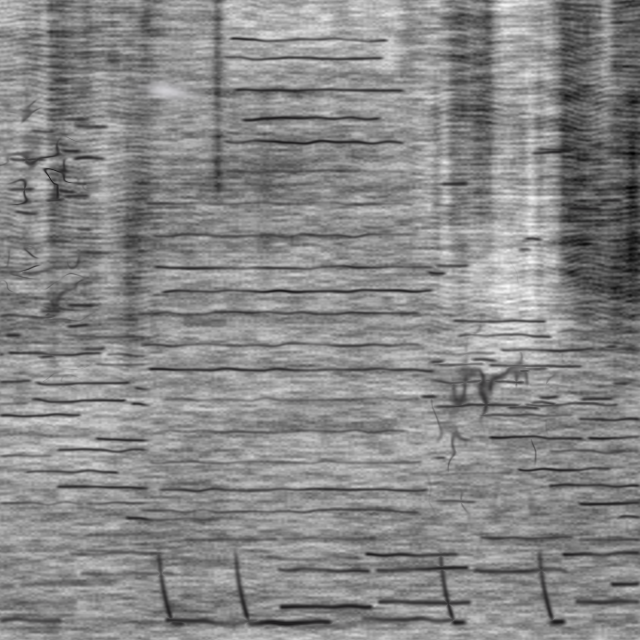
Give the GLSL for this texture, as a Shadertoy shader.

```glsl
// Grey spectrogram-like texture: fine horizontal ripples under vertical bands,
// crossed by thin wavering dark lines, broken bass rows and curved attack strokes.
// Layers of stretched value noise set the tone; Gaussian strokes add the ink.

const float TAU = 6.2831853;
const vec3 INK = vec3(0.10, 0.095, 0.10);
const vec3 PALE = vec3(0.86, 0.855, 0.875);

float hash(vec2 p) {
    vec3 q = fract(vec3(p.xyx) * 0.1031);
    q += dot(q, q.yzx + 33.33);
    return fract((q.x + q.y) * q.z);
}

float noise(vec2 p) {
    vec2 cell = floor(p), f = fract(p);
    f = f * f * (3.0 - 2.0 * f);
    return mix(mix(hash(cell), hash(cell + vec2(1, 0)), f.x),
               mix(hash(cell + vec2(0, 1)), hash(cell + vec2(1, 1)), f.x), f.y);
}

// Noise centred on zero, with its own frequency on each axis
float grain(vec2 p, vec2 frequency, float seed) {
    return noise(p * frequency + seed * 17.3) - 0.5;
}

float span(float x, float start, float end, float soft) {
    return smoothstep(start - soft, start + soft, x)
         * (1.0 - smoothstep(end - soft, end + soft, x));
}

float bell(float d, float width) {
    return exp(-d * d / (width * width));
}

float glow(vec2 p, vec2 centre, vec2 size) {
    vec2 q = (p - centre) / size;
    return exp(-dot(q, q));
}

// Thin horizontal stroke that wavers and varies in darkness along its length
float stroke(vec2 p, float y, float start, float end, float width, float seed) {
    float waver = grain(p, vec2(38.0, 0.0), seed) * 0.005;
    float pressure = 0.55 + 0.6 * noise(vec2(p.x * 16.0, seed * 5.7));
    return bell(p.y - y - waver, width) * span(p.x, start, end, 0.006) * pressure;
}

// Long lines held across the central passage
float heldLines(vec2 p) {
    float ink = 0.0;
    for (float i = 0.0; i < 18.0; i++) {
        float y = 0.185 + 0.044 * i + 0.022 * hash(vec2(i, 3.0));
        float high = step(0.72, y);
        float start = mix(0.215, 0.345, high) + 0.04 * hash(vec2(i, 8.0));
        float end = mix(0.685, 0.635, high) - 0.05 * hash(vec2(i, 9.0));
        float strength = mix(0.4, 1.0, hash(vec2(i, 5.0)));
        ink = max(ink, strength * stroke(p, y, start, end, 0.0027, i));
    }
    return ink;
}

// Rows broken into steps, dense and heavy near the bottom
float brokenRows(vec2 p) {
    float ink = 0.0;
    float outside = 1.0 - span(p.x, 0.23, 0.68, 0.01);
    for (float i = 0.0; i < 19.0; i++) {
        float column = p.x * 6.5 + 5.0 * hash(vec2(i, 21.0));
        float id = floor(column), f = fract(column);
        float y = 0.027 + 0.0265 * i + 0.016 * (hash(vec2(id, i)) - 0.5);
        float strength = smoothstep(0.12, 0.9, hash(vec2(id + 40.0, i)));
        strength *= mix(1.0, 0.75, i / 19.0) * mix(outside, 1.0, 1.0 - smoothstep(4.0, 8.0, i));
        float width = mix(0.0045, 0.0026, smoothstep(0.0, 7.0, i));
        ink = max(ink, strength * stroke(p, y, 0.0, 1.0, width, i + 50.0) * span(f, 0.03, 0.97, 0.03));
    }
    return ink;
}

// Short dashes scattered over the two outer passages
float dashes(vec2 p) {
    float ink = 0.0;
    for (float i = 0.0; i < 44.0; i++) {
        float side = step(0.5, hash(vec2(i, 31.0)));
        float start = mix(0.0, 0.63, side) + mix(0.14, 0.33, side) * hash(vec2(i, 32.0));
        float y = mix(0.42, 0.3, side) + 0.48 * hash(vec2(i, 33.0));
        float size = 0.015 + 0.04 * hash(vec2(i, 34.0));
        ink = max(ink, 0.75 * stroke(p, y, start, start + size, 0.003, i + 90.0));
    }
    return ink;
}

// Steep stroke bending right into a heavy horizontal tail
float attack(vec2 p, float x, float tail) {
    float t = clamp((0.155 - p.y) / 0.13, 0.0, 1.0);
    float curve = bell(p.x - x - 0.022 * t * t, 0.0045) * span(p.y, 0.03, 0.14, 0.012);
    float foot = stroke(p, 0.027, x + 0.018, x + tail, 0.005, x * 90.0);
    return max(curve * mix(0.4, 0.95, t), foot);
}

// Knotted marks: contour ridges of warped noise
float scribble(vec2 p, vec2 frequency, float seed) {
    vec2 warped = p + 0.02 * vec2(grain(p, vec2(40.0), seed), grain(p, vec2(35.0), seed + 2.0));
    return bell(grain(warped, frequency, seed), 0.07) * smoothstep(0.4, 0.75, noise(p * 24.0 + seed));
}

float tone(vec2 p) {
    float upper = smoothstep(0.3, 0.68, p.y);
    float centre = span(p.x, 0.24, 0.66, 0.03);
    float sides = upper * (1.0 - 0.85 * centre);
    float v = 0.565 + 0.11 * grain(p, vec2(6.0, 5.0), 1.0);
    // Ripples and grain
    v += 0.25 * grain(p, vec2(42.0, 190.0), 2.0) + 0.17 * grain(p, vec2(7.0, 75.0), 3.0);
    v += 0.11 * grain(p, vec2(210.0, 300.0), 4.0);
    float phase = p.y * 125.0 + 1.6 * noise(p * vec2(24.0, 12.0));
    v += mix(0.02, 0.045, sides) * sin(TAU * phase);
    // Vertical bands
    v += sides * (0.38 * grain(p, vec2(27.0, 1.6), 5.0) + 0.2 * grain(p, vec2(75.0, 3.0), 6.0) - 0.05);
    v -= 0.17 * bell(p.x - 0.34, 0.007) * smoothstep(0.67, 0.71, p.y);
    v -= 0.12 * span(p.x, 0.87, 1.1, 0.01) * smoothstep(0.45, 0.6, p.y);
    // Pale clearings
    v += 0.17 * glow(p, vec2(0.79, 0.54), vec2(0.09, 0.17)) + 0.11 * glow(p, vec2(0.14, 0.36), vec2(0.1, 0.09));
    v += 0.13 * span(p.x, 0.35, 0.63, 0.01) * smoothstep(0.84, 0.95, p.y);
    v += 0.10 * glow(p, vec2(0.65, 0.36), vec2(0.04, 0.05)) + 0.14 * glow(p, vec2(0.78, 0.99), vec2(0.018, 0.07));
    return v + 0.1 * (1.0 - smoothstep(0.0, 0.02, p.y));
}

void mainImage(out vec4 fragColor, in vec2 fragCoord) {
    vec2 p = fragCoord / iResolution.xy;
    float ink = max(max(heldLines(p), brokenRows(p)), dashes(p));
    for (float i = 0.0; i < 4.0; i++) {
        float x = 0.248 + 0.12 * i + 0.2 * step(2.0, i) + 0.035 * step(3.0, i);
        ink = max(ink, attack(p, x, mix(0.04, 0.15, mod(i, 2.0) * step(i, 2.0))));
    }
    float leftKnots = glow(p, vec2(0.07, 0.67), vec2(0.06, 0.2));
    float rightKnots = glow(p, vec2(0.77, 0.34), vec2(0.09, 0.15));
    ink = max(ink, 0.9 * leftKnots * scribble(p, vec2(34.0, 62.0), 7.0));
    ink = max(ink, 0.8 * rightKnots * scribble(p, vec2(40.0, 17.0), 11.0));
    vec3 color = mix(vec3(tone(p)), INK, clamp(ink, 0.0, 0.95));
    float smear = glow(p, vec2(0.26, 0.858 - 0.1 * (p.x - 0.26)), vec2(0.035, 0.012));
    color = mix(color, PALE, 0.85 * smear);
    fragColor = vec4(clamp(color, 0.0, 1.0), 1.0);
}
```
